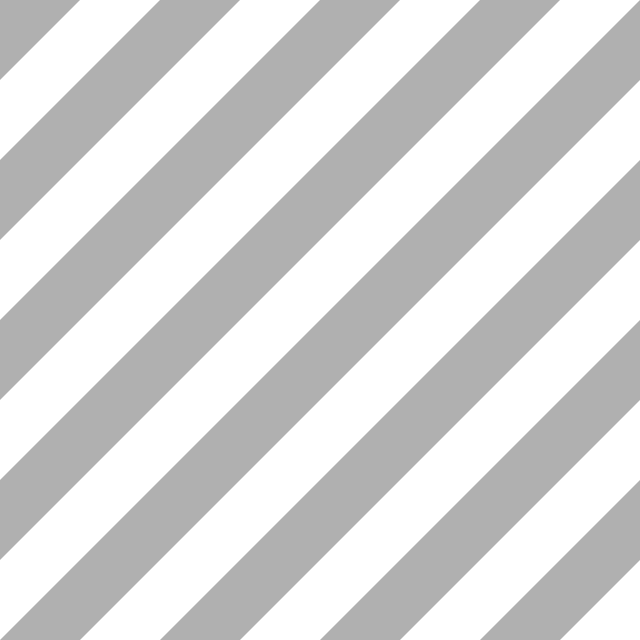
Give the GLSL for this pattern, as a Shadertoy shader.

```glsl
// Even diagonal stripes, grey on white, rising to the right at 45 degrees.
// A phase along x - y repeats four times per side, so the tile wraps exactly;
// the distance to the nearest stripe edge gives a one-pixel smooth border.

// Signed distance to the stripe edge in periods, positive inside the grey half.
float stripeDistance(float phase) {
    return 0.25 - abs(fract(phase + 0.25) - 0.5);
}

void mainImage(out vec4 fragColor, in vec2 fragCoord) {
    vec2 uv = fragCoord / iResolution.xy;

    // Four whole periods across and down
    float phase = 4.0 * (uv.x - uv.y);

    // Phase covered by one pixel, measured across the stripe
    float pixelPhase = 4.0 * length(1.0 / iResolution.xy);
    float stripe = clamp(stripeDistance(phase) / pixelPhase + 0.5, 0.0, 1.0);

    fragColor = vec4(mix(vec3(1.0), vec3(0.69), stripe), 1.0);
}
```
